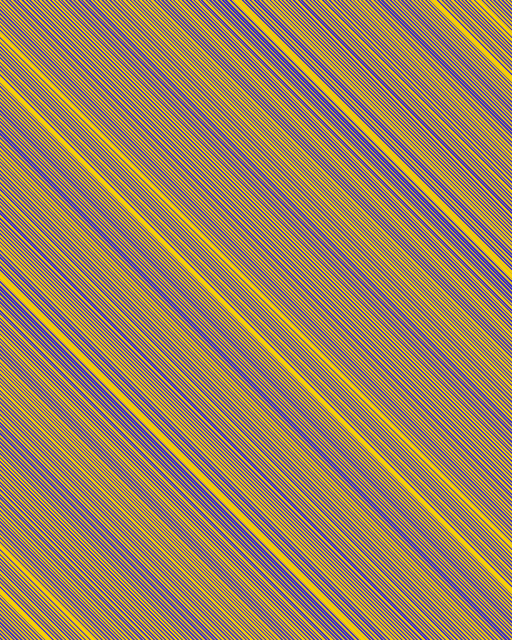
Give the GLSL for this pattern, as a WebGL 1 fragment shader.

```glsl
precision highp float;
// Fine blue and yellow pinstripes falling at 45 degrees to the right.
// One period spans the canvas width: jittered 1D cells hold the blue stripes,
// layered sines drift their width, and a few narrow bands accent the rhythm.
uniform vec2 u_resolution;

const float TAU = 6.2831853;
const float STRIPES = 128.0;
const vec3 YELLOW = vec3(0.96, 0.81, 0.04);
const vec3 BLUE = vec3(0.21, 0.16, 0.79);

float hash(float n, float seed) {
  return fract(sin(n * 12.9898 + seed * 78.233) * 43758.547);
}

// Soft bump on a phase that wraps at 1.
float bump(float phase, float center, float spread) {
  float d = abs(fract(phase - center + 0.5) - 0.5) / spread;
  return exp(-d * d);
}

// Box-filtered coverage of the interval center +- halfWidth.
float coverage(float x, float center, float halfWidth, float blur) {
  float lo = max(x - 0.5 * blur, center - halfWidth);
  float hi = min(x + 0.5 * blur, center + halfWidth);
  return max(hi - lo, 0.0) / blur;
}

// Slow change in the share of blue along the period.
float drift(float phase) {
  float waves = 0.02 * sin(TAU * 3.0 * phase + 0.8)
              + 0.02 * sin(TAU * 7.0 * phase + 2.1)
              + 0.03 * sin(TAU * 17.0 * phase + 4.0);
  float blueBands = 0.12 * bump(phase, 0.995, 0.014)
                  + 0.14 * bump(phase, 0.678, 0.020)
                  + 0.05 * bump(phase, 0.835, 0.030)
                  + 0.06 * bump(phase, 0.555, 0.010);
  float warmBands = 0.05 * bump(phase, 0.185, 0.015)
                  + 0.04 * bump(phase, 0.77, 0.02);
  return waves + blueBands - warmBands;
}

// Blue coverage from the stripes of this cell and its neighbours.
float blueStripes(float phase, float blur) {
  float x = phase * STRIPES;
  float cell = floor(x);
  float blue = 0.0;
  for (int i = -1; i <= 1; i++) {
    float c = cell + float(i);
    float id = mod(c + 0.5, STRIPES);
    float center = c + 0.5 + 0.32 * (hash(id, 1.0) - 0.5);
    float width = mix(0.34, 0.58, hash(id, 2.0)) + drift(id / STRIPES);
    blue += coverage(x, center, 0.5 * width, blur * STRIPES);
  }
  return min(blue, 1.0);
}

// Yellow line that hides the blue beneath it.
float accent(float phase, float center, float halfWidth, float blur) {
  float offset = fract(phase - center + 0.5) - 0.5;
  return coverage(offset, 0.0, halfWidth, blur);
}

void main() {
  // Distance along the falling diagonal, in canvas widths.
  float s = (gl_FragCoord.x + gl_FragCoord.y) / u_resolution.x;
  float phase = fract(s);
  float blur = 1.15 / u_resolution.x;

  float blue = blueStripes(phase, blur);
  blue *= 1.0 - accent(phase, 0.095, 0.0060, blur);
  blue *= 1.0 - accent(phase, 0.710, 0.0055, blur);
  blue *= 1.0 - accent(phase, 0.183, 0.0030, blur);

  gl_FragColor = vec4(mix(YELLOW, BLUE, blue), 1.0);
}
```
